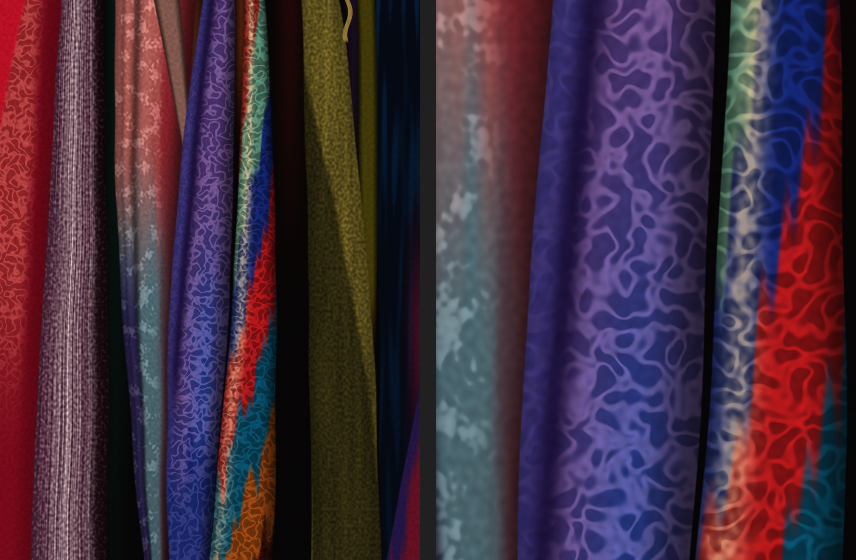
Left, the full canvas; right, a detail of the centre.
Reproduce this texture procedurally as a Shadertoy shader.

```glsl
#define BROCADE 85.
#define WARP 46.
#define WEFT 170.
#define RAGGED .13
#define SLANT .35
#define SWAY .007
#define SLUB .16
#define ramp smoothstep

float hash(vec2 p) {
  p = fract(p * vec2(.1031, .1173));
  p += dot(p, p.yx + 33.3);
  return fract((p.x + p.y) * p.x * 7.13);
}

float corner(vec2 cell, vec2 offset) {
  float a = 6.2832 * hash(cell);
  return dot(vec2(cos(a), sin(a)), offset);
}

float noise(vec2 p) {
  vec2 i = floor(p), f = p - i, k = vec2(0, 1), u = f * f * (3. - 2. * f);
  return mix(mix(corner(i, f), corner(i + k.yx, f - k.yx), u.x),
             mix(corner(i + k, f - k), corner(i + 1., f - 1.), u.x), u.y);
}

// Quadratic through values at top, middle and bottom
float curve(float t, vec3 c) {
  return mix(mix(c.x, c.y, 2. * t), mix(c.y, c.z, 2. * t - 1.), t);
}

// Coverage of a cloth; s runs from left hem to right
float drape(vec2 p, vec3 left, vec3 right, out float s) {
  float l = curve(p.y, left), r = curve(p.y, right), w = 1. / iResolution.x;
  s = clamp((p.x - l) / max(r - l, .001), 0., 1.);
  return ramp(-w, w, p.x - l) * ramp(-w, w, r - p.x);
}

float bump(float x, float center, float width) {
  float d = (x - center) / width;
  return exp(-d * d);
}

float fall(float a, float b, float x) { return 1. - ramp(a, b, x); }

float rounded(float s) { return .4 + .6 * ramp(0., .25, s) * fall(.7, 1., s); }

// Curling lines where warped noise crosses zero
float brocade(vec2 q) {
  q += .7 * vec2(noise(q * .6), noise(q * .6 + 31.));
  return fall(.04, .22, abs(noise(q)));
}

vec3 dyedBands(float d) {
  vec3 dye[7] = vec3[7](vec3(.5, .12, .1), vec3(.3, .48, .4), vec3(.07, .13, .4),
    vec3(.62, .08, .09), vec3(.03, .28, .38), vec3(.55, .25, .06), vec3(.22, .06, .04));
  vec3 c = dye[0];
  for (int i = 1; i < 7; i++) {
    float start = .07 + .2 * float(i);
    c = mix(c, dye[i], ramp(-.025, .025, d - start));
  }
  return c;
}

void mainImage(out vec4 fragColor, in vec2 fragCoord) {
  vec2 p = fragCoord / iResolution.xy;
  p.y = 1. - p.y;
  float t = p.y, s, m;
  vec2 q = vec2(p.x * iResolution.x / iResolution.y, t);
  float motif = brocade(q * BROCADE);
  float streak = noise(vec2(p.x * 65., t * 5.));
  float fleck = noise(vec2(p.x * 150., t * WEFT));
  p.x += SWAY * noise(vec2(p.x * 5., t * 6.));

  // Shaded cloth behind the row
  vec3 col = vec3(.025, .018, .018);
  col += vec3(.09, .015, .01) * bump(p.x, .69, .03) * fall(0., .6, t);
  col += vec3(0, .06, .045) * bump(p.x, .275, .025) * (1. - .6 * t);
  col += vec3(.26, .1, .03) * (bump(p.x, .46, .025) + bump(p.x, .575, .012)) * fall(.05, .3, t);
  col += vec3(.07, .03, .1) * bump(p.x, .84, .015) * (1. - t);

  // Dim blue cloth and the one crossing its foot
  m = drape(p, vec3(.895, .9, .91), vec3(1.1), s);
  vec3 c = vec3(.02, .035, .07) + vec3(0, .07, .13) * ramp(-.1, .4, streak) * (1. - .7 * t);
  c = mix(c, vec3(.25, .05, .13), bump(p.x, 1., .025) * bump(t, .6, .16));
  col = mix(col, c, m);
  m = drape(p, vec3(1.187, 1.053, .92), vec3(1.3, 1.2, 1.1), s);
  col = mix(col, mix(vec3(.13, .08, .26), vec3(.38, .06, .13), ramp(.06, .28, s + .3 * streak)), m);

  // Yellow sliver, olive scarf with slanting shadow, tassel
  m = drape(p, vec3(.85, .86, .87), vec3(.893, .897, .87), s);
  col = mix(col, vec3(.25, .22, .03) * rounded(s), m * fall(.5, .65, t));
  m = drape(p, vec3(.717, .734, .74), vec3(.808, .877, .908), s);
  float lit = ramp(-.008, .008, p.x - curve(t, vec3(.68, .832, .925)));
  c = mix(vec3(.17, .15, .055), vec3(.36, .31, .11), lit) * (1. + .4 * fleck + .25 * streak);
  c += vec3(.22, .19, .07) * bump(p.x, .711 + .03 * t, .003) * ramp(.65, .8, t);
  col = mix(col, c * mix(.6, 1., rounded(s)), m);
  float tassel = abs(p.x - .826 - .007 * sin(t * 75.));
  col = mix(col, vec3(.55, .45, .2), fall(.004, .007, tassel) * fall(.07, .078, t));

  // Rainbow scarf with a metallic ridge
  m = drape(p, vec3(.583, .555, .495), vec3(.63, .657, .647), s);
  c = dyedBands(t + SLANT * s + RAGGED * streak) * (.75 + .4 * motif);
  float ridge = bump(s, .32 - .22 * t, .13) * (.5 + .5 * motif + .6 * fleck);
  c = mix(c, vec3(.85, .74, .56), clamp(ridge, 0., 1.) * (.85 - .4 * t));
  col = mix(col, c * rounded(s * .85 + .12), m);

  // Pastel scarf: salmon to teal, indigo fold, beige flap
  m = drape(p, vec3(.273, .286, .345), vec3(.47, .425, .4), s);
  float fade = ramp(.22, .55, t + .1 * streak);
  c = mix(vec3(.7, .37, .34), vec3(.34, .46, .5), fade);
  c = mix(c, mix(vec3(.55, .14, .17), vec3(.34, .17, .2), fade), ramp(.42, .72, s + .1 * streak - .15 * fade));
  c = mix(c, vec3(.2, .16, .36), fall(.2, .35, s) * ramp(.38, .6, t));
  c += .16 * ramp(.05, .4, noise(q * 45.) + .5 * fleck) * fall(.5, .75, s);
  c *= 1. - .5 * bump(s, .27, .06) - .25 * bump(s, .1, .03);
  col = mix(col, c * rounded(s * .9 + .1) * (1. - .25 * t), m);
  m = drape(p, vec3(.365, .5, .635), vec3(.43, .485, .54), s);
  col = mix(col, vec3(.5, .34, .3) * rounded(s), m);

  // Violet scarf turned over along a deep fold
  m = drape(p, vec3(.486, .408, .402), vec3(.56, .547, .495), s);
  float body = p.x - curve(t, vec3(.508, .437, .393));
  c = mix(vec3(.34, .24, .46), vec3(.2, .25, .53), bump(s, .65, .3) * ramp(.3, .65, t));
  c = mix(c, vec3(.13, .17, .43), ramp(.7, .9, t + .2 * streak));
  c += vec3(.2, .15, .17) * (motif - .35) * (1. - .5 * ramp(.75, .95, t));
  c = mix(vec3(.19, .18, .45), c, .25 + .75 * ramp(-.005, .005, body));
  c = mix(c, vec3(.09, .05, .2), .9 * bump(body, 0., .013) * fall(.65, .8, t));
  col = mix(col, c * rounded(s * .85 + .15), m);

  // Mauve scarf with silver stripes
  m = drape(p, vec3(.13, .09, .06), vec3(.243, .255, .257), s);
  float warp = noise(vec2(s * WARP, t * 2.));
  float silver = bump(s, .47, .22) * (.55 + .7 * warp) + .35 * bump(s, .78, .05);
  c = mix(vec3(.27, .13, .2), vec3(.16, .06, .1), ramp(.65, .95, s));
  c = mix(c, vec3(.72, .63, .64), clamp(silver + .45 * fleck, 0., 1.)) * (1. + .4 * warp);
  col = mix(col, c * rounded(s * .9 + .1), m);

  // Red scarf: figured face, plain crimson side
  m = drape(p, vec3(-.08, -.1, -.12), vec3(.148, .103, .073), s);
  float face = fall(.7, .88, s) * fall(.45, .85, t);
  c = mix(vec3(.47, .035, .1), vec3(.6, .17, .18), face) + vec3(.17, .13, .11) * (motif - .3) * face;
  c = mix(c, vec3(.72, .06, .14), fall(0., .012, p.x - .055 + .28 * t));
  col = mix(col, c * mix(.6, 1., rounded(s)), m);

  fragColor = vec4(clamp(col * (1. + SLUB * fleck), 0., 1.), 1);
}
```
